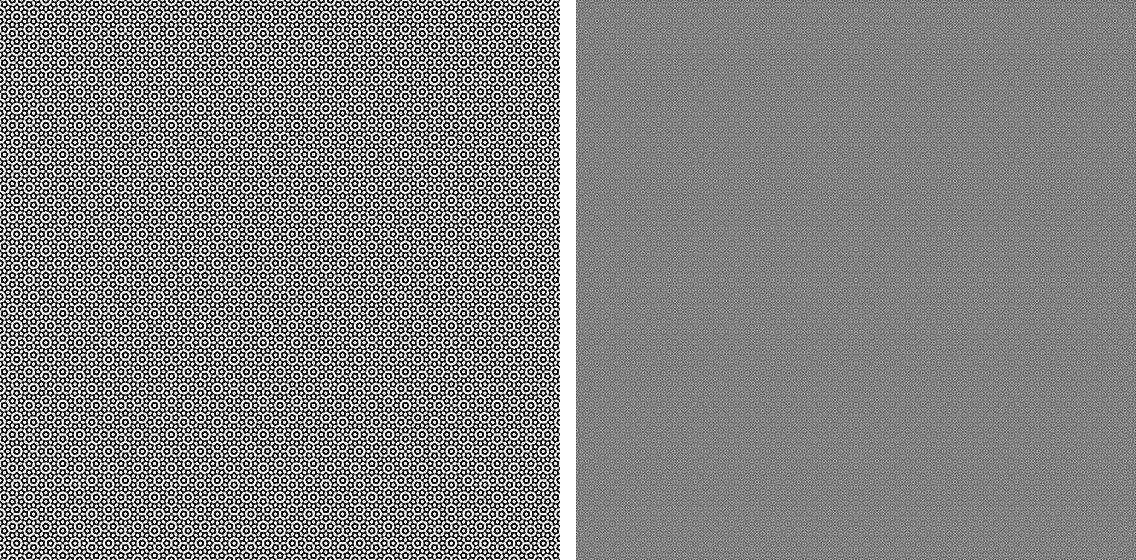
Left: one tile. Right: repeated 3 by 3.
A Shadertoy shader for this pattern:

```glsl
const float TAU = 6.2831853;
const int WAVES = 6;                // six waves give twelvefold symmetry
const float CYCLES = 134.0;         // wave periods across the canvas
const float BLACK_LEVEL = -1.9;     // wave sum drawn as full ink
const float WHITE_LEVEL = 1.5;      // wave sum drawn as bare paper
const vec3 INK = vec3(0.01);
const vec3 PAPER = vec3(0.99);

// Whole cycles along each axis, so that every wave wraps at the edges
vec2 waveVector(int index) {
    float angle = 0.5 * TAU * float(index) / float(WAVES);
    return floor(CYCLES * vec2(cos(angle), sin(angle)) + 0.5);
}

// Interference of evenly turned plane waves, all cresting at the origin
float quasicrystal(vec2 p) {
    float sum = 0.0;
    for (int i = 0; i < WAVES; i++) {
        sum += cos(TAU * fract(dot(waveVector(i), p)));
    }
    return sum;
}

void mainImage(out vec4 fragColor, in vec2 fragCoord) {
    vec2 centered = fragCoord / iResolution.xy - 0.5;

    // Soft threshold turns crests into rings and dots
    float paperAmount = smoothstep(BLACK_LEVEL, WHITE_LEVEL, quasicrystal(centered));
    fragColor = vec4(mix(INK, PAPER, paperAmount), 1.0);
}
```
